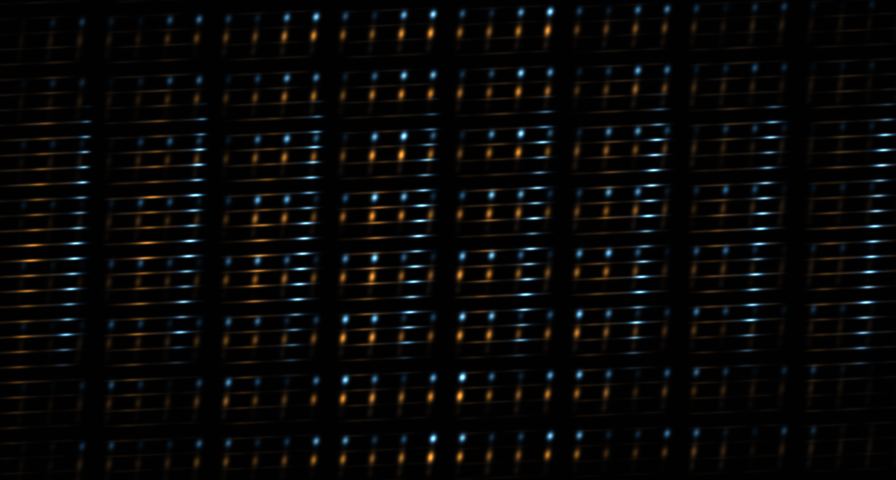
Write a WebGL 1 fragment shader that draws this pattern.

```glsl
precision highp float;
// A dark grid of etched cells catching light: each cell holds four upright
// and four level hairlines, lit by blue and amber glints. Glints are Gaussian
// spots whose place and strength drift slowly from cell to cell.

#define CELLS vec2(7.657, 7.92)      // repeats across and down
#define CELL_SHIFT vec2(0.183, -0.183)
#define ROW_SLOPE 0.325              // rise of the rows across the canvas
#define LINES 4.0                    // hairlines per cell, each way
#define UPRIGHT_WIDTH 0.026          // in cell widths
#define LEVEL_WIDTH 0.022            // in cell heights
#define TILT vec2(0.07, 0.045)       // lean of the hairlines inside a cell
#define WEAR 0.55                    // brightness loss between hairlines
#define BLUE vec3(0.20, 0.62, 1.0)
#define AMBER vec3(0.98, 0.60, 0.17)
#define BROWN vec3(0.27, 0.20, 0.14)
#define BACKGROUND vec3(0.003, 0.003, 0.004)

uniform vec2 u_resolution;

float hash(vec2 p) {
  return fract(sin(dot(p, vec2(127.1, 311.7))) * 43758.5453);
}

float bell(float x, float width) {
  float t = x / width;
  return exp(-t * t);
}

float band(float x, float lo, float hi, float soft) {
  return smoothstep(lo - soft, lo + soft, x) * (1.0 - smoothstep(hi - soft, hi + soft, x));
}

// Blue light bleaches towards white where it is strong.
vec3 blueGlint(float amount) {
  return BLUE * amount + vec3(0.28, 0.22, 0.05) * amount * amount;
}

// Upright hairlines: blue bead near the top, amber bead below, broken tail.
vec3 uprights(vec2 f, vec2 cell, vec2 uv) {
  float x = (f.x + TILT.x * (f.y - 0.35)) * LINES;
  float index = floor(x);
  float line = bell((fract(x) - 0.5) / LINES, UPRIGHT_WIDTH);
  vec2 id = vec2(cell.x * LINES + index, cell.y);
  float wear = 1.0 - 0.6 * WEAR * hash(id);

  float at = cell.x + (index + 0.5) / LINES;
  float wave = 0.5 + 0.5 * cos(6.2832 * (at - 2.58 + 0.12 * (cell.y - 2.0)));
  float blueField = bell(uv.x - 0.50, 0.33);
  float amberField = bell(uv.x - 0.48, 0.25);

  float blue = bell(f.y - 0.21, 0.065) * (0.20 + 1.15 * wave) * blueField;
  float amber = bell(f.y - 0.52, 0.075) * (0.45 + 0.65 * wave) * amberField;
  float tail = bell(f.y - 0.50, 0.16) + 0.6 * bell(f.y - 0.76, 0.07);
  tail *= (0.2 + 0.8 * hash(id + 3.7)) * (0.2 + 0.8 * bell(uv.x - 0.55, 0.42));
  return line * wear * (blueGlint(blue) + AMBER * amber * 1.05 + BROWN * tail * 0.6);
}

// Level hairlines: broken brown thread, amber to the left, blue to the right.
vec3 levels(vec2 f, vec2 cell, vec2 uv) {
  float y = (f.y + TILT.y * (f.x - 0.5)) * LINES;
  float index = floor(y);
  float line = bell((fract(y) - 0.5) / LINES, LEVEL_WIDTH);
  float row = cell.y + (index + 0.5) / LINES;
  float chance = hash(vec2(cell.x, row) + 7.3);
  float wear = 1.0 - WEAR * chance;

  float blueAt = 0.95 - 0.058 * (row - 1.87) - 0.025 * cell.x;
  float down = 1.0 - uv.y;
  float blueField = band(down, 0.24, 0.73, 0.07);
  float amberField = bell(down - 0.52, 0.26) * (0.35 + 0.65 * bell(uv.x - 0.08, 0.35));
  float threadField = 0.15 + 0.85 * bell(down - 0.45, 0.34);

  float blue = 1.05 * bell(f.x - blueAt, 0.055) + 0.22 * bell(f.x - blueAt, 0.13);
  float amberOff = f.x - blueAt + 0.37;
  float amber = bell(amberOff, 0.065) + 0.3 * bell(amberOff, 0.20);
  float breaks = 0.5 + 0.5 * sin(15.0 * f.x + 6.2832 * chance);
  float thread = band(f.x, 0.12, 0.84, 0.10) * (0.2 + 0.8 * breaks);
  float reach = band(f.x, 0.05, 0.94, 0.05);
  return line * wear * reach * (blueGlint(blue * blueField)
    + AMBER * amber * amberField * 0.7 + BROWN * thread * threadField * 0.7);
}

void main() {
  vec2 uv = gl_FragCoord.xy / u_resolution;
  vec2 grid = vec2(uv.x, 1.0 - uv.y) * CELLS + CELL_SHIFT;
  grid.y += ROW_SLOPE * uv.x;
  vec2 cell = floor(grid);
  vec2 f = fract(grid);

  vec3 color = BACKGROUND + uprights(f, cell, uv) + levels(f, cell, uv);
  gl_FragColor = vec4(min(color, 1.0), 1.0);
}
```
